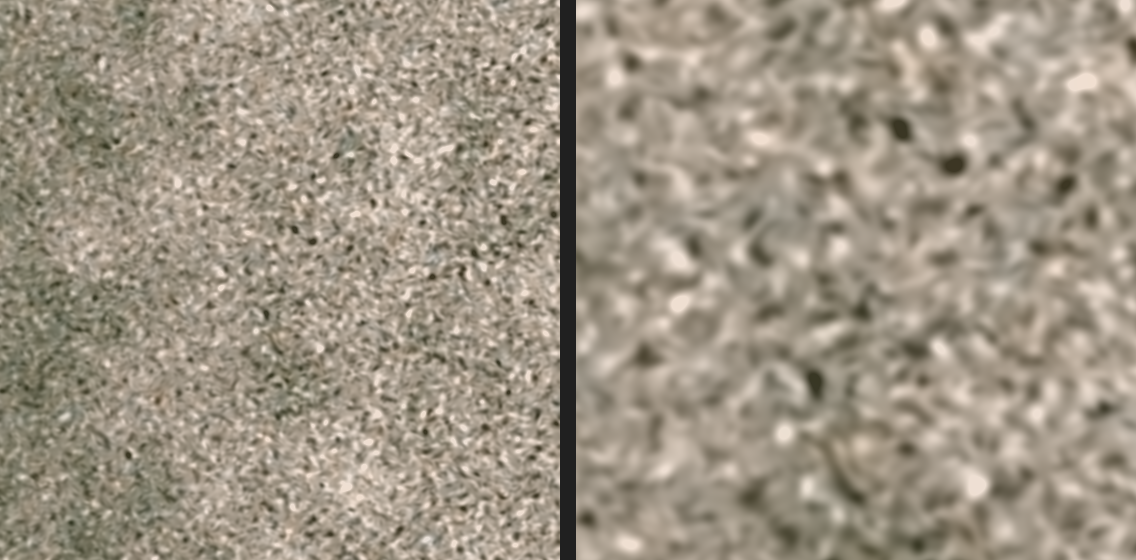
Left, the full canvas; right, a detail of the centre.
Reproduce this texture procedurally as a WebGL 1 fragment shader.

```glsl
precision highp float;
// Weathered beige stone: soft curled grains with greenish shaded patches.
uniform vec2 u_resolution;

#define GRAIN_SCALE vec2(39.0, 43.0)
#define FINE_SCALE vec2(62.0, 68.0)
#define PATCH_SCALE 4.5
#define HUE_SCALE 15.0
#define GRAIN_CONTRAST 0.56
#define FINE_SHARE 0.5
#define PATCH_DEPTH 0.24
#define STRETCH 1.32
#define BASE_TONE 0.53
#define SHADOW_COLOR vec3(0.405, 0.373, 0.305)
#define LIGHT_COLOR vec3(0.83, 0.775, 0.72)
#define MOSS_TINT vec3(-0.026, 0.003, -0.010)

// Three random values per cell
vec3 hash32(vec2 cell) {
    vec3 h = fract(cell.xyx * vec3(0.1031, 0.1030, 0.0973));
    h += dot(h, h.yxz + 33.33);
    return fract((h.xxy + h.yzz) * h.zyx);
}

// One oriented grain with a rim of the opposite tone
float grain(vec2 d, float angle) {
    vec2 axis = vec2(cos(angle), sin(angle));
    vec2 q = vec2(dot(d, axis) / STRETCH,
                  dot(d, vec2(-axis.y, axis.x)) * STRETCH);
    float k = 5.0 * dot(q, q);
    return (1.0 - k) * exp(-k) * max(0.0, 1.0 - dot(d, d));
}

// Cellular noise: three overlapping light or dark grains per cell,
// dense enough to merge into curls, rings and pits
float grains(vec2 p) {
    vec2 cell = floor(p);
    vec2 local = p - cell;
    float sum = 0.0;
    for (int j = -1; j <= 1; j++) {
        for (int i = -1; i <= 1; i++) {
            vec2 offset = vec2(float(i), float(j));
            for (int n = 0; n < 3; n++) {
                vec2 seed = 137.0 + float(n) * vec2(157.0, 213.0);
                vec3 rnd = hash32(cell + offset + seed);
                float angle = 6.2832 * fract(rnd.z * 17.0 + rnd.x);
                sum += (2.0 * rnd.z - 1.0) * grain(local - offset - rnd.xy, angle);
            }
        }
    }
    return sum;
}

// Layered sines that gently bend the grain grid
vec2 bend(vec2 p) {
    return sin(p.yx * vec2(31.0, 37.0) + sin(p * 17.0)) * 0.002
         + sin(p.yx * vec2(113.0, 97.0) + p * 41.0) * 0.0008;
}

void main() {
    vec2 uv = gl_FragCoord.xy / u_resolution;
    vec2 p = uv + bend(uv);

    // Broad shading: darker toward the left and the lower left corner
    float patches = grains(p * PATCH_SCALE + 3.7)
                  + 0.5 * grains(p * PATCH_SCALE * 2.3 + 11.0);
    float slope = 0.28 * (smoothstep(0.0, 0.6, uv.x + 0.15 * uv.y) - 0.75);
    float shade = slope + PATCH_DEPTH * patches;

    // Grain relief, softer on the left
    float relief = grains(p * GRAIN_SCALE)
                 + FINE_SHARE * grains(p * FINE_SCALE + 29.0);
    float contrast = GRAIN_CONTRAST * mix(0.8, 1.15, smoothstep(0.0, 0.8, uv.x));
    float tone = BASE_TONE + shade + contrast * relief;

    // Colour: stone ramp, moss in the shade, faint warm and cool drift
    vec3 color = mix(SHADOW_COLOR, LIGHT_COLOR, clamp(tone, -0.4, 1.25));
    color += MOSS_TINT * smoothstep(0.05, -0.3, shade);
    color += vec3(0.012, -0.002, -0.012) * grains(p * HUE_SCALE + 51.0);
    gl_FragColor = vec4(color, 1.0);
}
```
